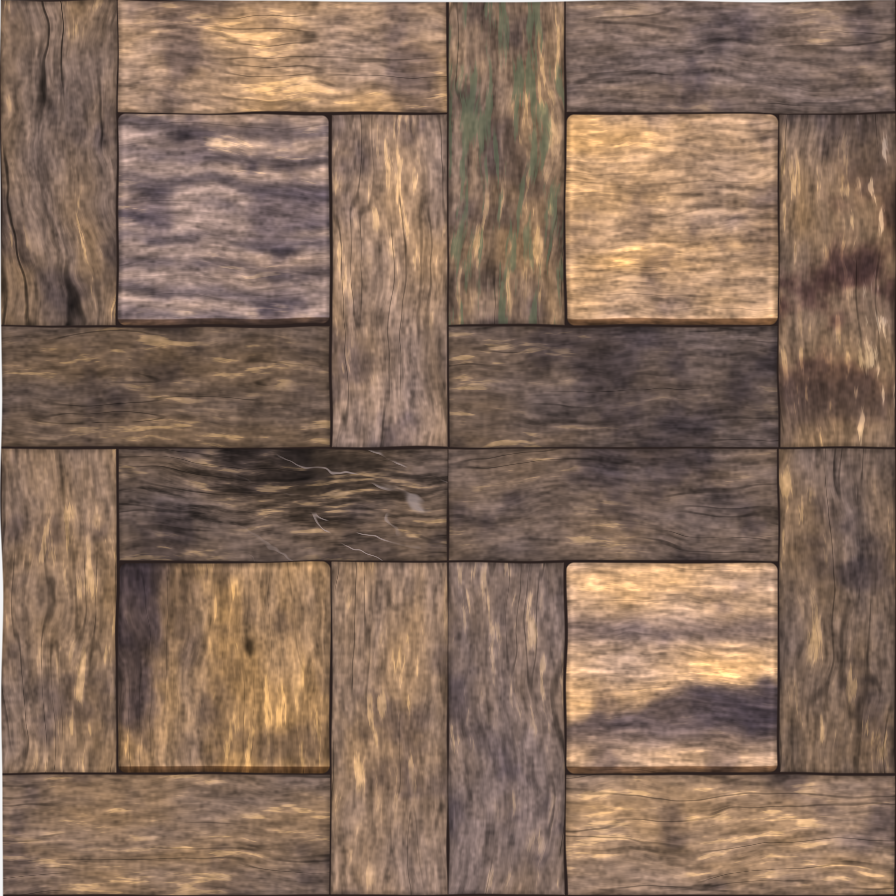
This texture is drawn by a Shadertoy shader. Its source:

```glsl
// Reclaimed wood mosaic: two by two pinwheels, each of four planks around a
// raised square block. Every piece has its own tone and warmth; stretched noise
// gives grain, cracks and stains, and box distances give joints and bevels.

const float TONE[20] = float[20](
    .52, .70, .64, .42, .62,   .55, .51, .53, .42, .78,
    .57, .42, .60, .54, .66,   .49, .46, .50, .62, .84);
const float WARMTH[20] = float[20](
    .42, .55, .40, .38, .02,   .50, .25, .45, .20, .72,
    .50, .25, .48, .42, .85,   .40, .30, .08, .45, .60);

float hash(vec2 p) {
    vec3 h = fract(p.xyx * vec3(.1031, .1030, .0973));
    h += dot(h, h.yzx + 33.33);
    return fract((h.x + h.y) * h.z);
}

float noise(vec2 p) {
    vec2 i = floor(p), f = fract(p);
    f *= f * (3. - 2. * f);
    return mix(mix(hash(i), hash(i + vec2(1, 0)), f.x),
               mix(hash(i + vec2(0, 1)), hash(i + 1.), f.x), f.y);
}

float fbm(vec2 p) {
    float sum = 0., amp = .533;
    for (int i = 0; i < 4; i++) {
        sum += amp * noise(p);
        p = p * 2.03 + 7.3;
        amp *= .5;
    }
    return sum;
}

// Box (low corner, high corner) of the pinwheel piece under p, with its number
vec4 pieceBox(vec2 p, out int piece) {
    vec2 a = vec2(.262, .273), b = vec2(.738, .747);
    if (p.x < a.x && p.y > a.y) { piece = 0; return vec4(0, a.y, a.x, 1); }
    if (p.y > b.y) { piece = 1; return vec4(a.x, b.y, 1, 1); }
    if (p.x > b.x) { piece = 2; return vec4(b.x, 0, 1, b.y); }
    if (p.y < a.y) { piece = 3; return vec4(0, 0, b.x, a.y); }
    piece = 4;
    return vec4(a, b);
}

float bandMask(float x, float center, float width) {
    return 1. - smoothstep(0., width, abs(x - center));
}

void mainImage(out vec4 fragColor, in vec2 fragCoord) {
    vec2 uv = fragCoord / iResolution.xy;
    float px = 2. / iResolution.y;

    // Pinwheel cell; the lower right one is mirrored
    vec2 cell = min(floor(uv * 2.), 1.);
    vec2 p = uv * 2. - cell;
    if (cell.x > .5 && cell.y < .5) p.x = 1. - p.x;
    vec2 ragged = p + .005 * (vec2(noise(uv * 17.), noise(uv * 17. + 50.)) - .5);
    int piece;
    vec4 box = pieceBox(ragged, piece);
    int id = int(cell.x + 2. * (1. - cell.y)) * 5 + piece;
    vec2 q = (ragged - box.xy) / (box.zw - box.xy);
    bool block = piece == 4;

    // Grain coordinates: x along the fibres, y across them
    vec2 g = (piece == 0 || piece == 2 || id == 14) ? uv.yx : uv;
    g += float(id) * vec2(3.7, 5.3);
    g.y += (id == 0 ? .06 : .03) * (fbm(g * vec2(6, 9)) - .5);
    float blotch = fbm(g * vec2(9, 22) + 20.);
    float fibre = fbm(g * vec2(26, 150));
    float fine = noise(g * vec2(100, 300));
    float speckle = noise(uv * 240.);
    float cloud = fbm(uv * 15. + float(id) * 4.1);

    // Base wood
    float warmth = clamp(WARMTH[id] + .9 * (blotch - .5), 0., 1.);
    vec3 col = TONE[id] * mix(vec3(1, .85, .81), vec3(1, .77, .52), warmth);
    col *= 1. + .35 * (blotch - .5) + .7 * (fibre - .5) + .26 * (fine - .5) + .18 * (speckle - .5);
    col = mix(col, col * vec3(.66, .67, .75), .8 * smoothstep(.52, .76, cloud));
    col += vec3(.15, .12, .06) * smoothstep(.6, .76, fibre) * smoothstep(.42, .65, blotch);

    // Cracks running with the grain, longest on the first plank
    vec2 crackScale = id == 0 ? vec2(4, 62) : vec2(9, 95);
    float crack = 1. - smoothstep(.01, .08, abs(noise(g * crackScale) - .5));
    crack *= smoothstep(.45, .62, noise(g * vec2(9, 32) + 11.));
    col *= 1. - crack * (id == 0 ? .5 : block ? .12 : .24);

    // Wear peculiar to single pieces
    if (id == 4) {          // weathered violet ribs
        float ribs = .5 + .5 * sin(48. * q.y + 8. * (cloud - .5) + 2. * q.x);
        col *= mix(vec3(1.1, 1.09, 1.06), vec3(.68, .69, .74), ribs * smoothstep(.2, .55, blotch));
    } else if (id == 5) {   // thin remains of green paint
        float paint = smoothstep(.5, .68, fbm(g * vec2(22, 170) + 40.));
        col = mix(col, vec3(.38, .44, .34), .55 * paint);
    } else if (id == 7) {   // reddish rot and pale scuffs
        col *= mix(vec3(1), vec3(.68, .60, .66), smoothstep(.42, .66, cloud) * bandMask(q.y, .45, .5));
        col += .16 * smoothstep(.58, .75, fibre) * smoothstep(.5, .9, q.x);
    } else if (id == 11) {  // charred streak and pale slanting scratches
        float char_ = length((q - vec2(.6, .75)) * vec2(1, .8)) + .7 * (fibre - .5);
        col *= 1. - .4 * (1. - smoothstep(.1, .45, char_));
        float vein = noise(vec2(uv.x * 13. + uv.y * 9., uv.y * 58. + uv.x * 22.) + 2. * cloud);
        float scratch = (1. - smoothstep(.01, .06, abs(vein - .5))) * smoothstep(.3, .7, q.x);
        col = mix(col, vec3(.70, .63, .62), .65 * scratch * smoothstep(.45, .65, noise(uv * 34.)));
    } else if (id == 14) {  // dark stain on the upper left, small knot
        float reach = q.x - .02 - .26 * q.y + .35 * (cloud - .5) + .3 * (blotch - .5);
        col *= mix(vec3(.52, .54, .70), vec3(1), smoothstep(-.08, .12, reach));
        col *= 1. - .55 * (1. - smoothstep(.01, .05, length((q - vec2(.62, .6)) * vec2(1.4, .7))));
    } else if (id == 19) {  // hill-shaped blue stain below a faint band
        float crest = .41 - .16 * smoothstep(.45, .85, q.x) + .14 * (cloud - .5) + .05 * noise(q * 14.);
        float hill = smoothstep(.04, .24, q.y) * (1. - smoothstep(crest - .05, crest + .04, q.y));
        float haze = .6 * bandMask(q.y + .1 * (cloud - .5), .67, .11);
        col *= mix(vec3(1), vec3(.48, .50, .62), max(hill, haze));
    }

    // Joints, soft edge shading, and the raised block's rounded rim
    float radius = block ? .02 : .004;
    vec2 edge = abs(ragged - .5 * (box.xy + box.zw)) - .5 * (box.zw - box.xy) + radius;
    float inside = radius - length(max(edge, 0.)) - min(max(edge.x, edge.y), 0.);
    col *= mix(.78, 1., smoothstep(0., .016, inside));
    if (block) {
        float side = 1. - smoothstep(.014, .014 + 2. * px, ragged.y - box.y);
        col *= mix(vec3(1), vec3(.62, .56, .50), side);
        col *= 1. + .08 * bandMask(inside, .016, .01);
    }
    float gap = .0005 + .0035 * noise(uv * 9. + 70.);
    col = mix(vec3(.17, .13, .12), col, smoothstep(gap - px, gap + px, inside));

    // Pale backing showing along the uneven left and top rims
    vec2 rim = .007 * vec2(noise(vec2(uv.y * 9., 2.)), noise(vec2(uv.x * 7., 8.))) - .0015;
    float panel = min(uv.x - rim.x, 1. - uv.y - .6 * rim.y);
    col = mix(vec3(.96), col, smoothstep(-.5 * px, .5 * px, panel));

    fragColor = vec4(clamp(col, 0., 1.), 1.);
}
```
